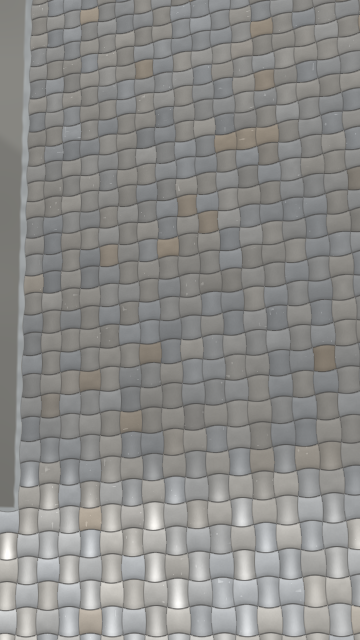
Give the GLSL for this texture, as a WebGL 2 fragment shader.

```glsl
#version 300 es
precision highp float;
// Woven stone mosaic seen at a slant, beside a plain wall with a pale grout strip.
// A perspective grid is bent by sine waves so that neighbouring tiles bulge and
// pinch in turn; each tile gets a hashed tint, rounded shading and worn flecks.
uniform vec2 u_resolution;
out vec4 fragColor;

#define ROW_HEIGHT 0.0228   // height of the topmost row
#define ROW_GROWTH 0.6      // growth of the rows toward the bottom
#define ROW_TILT 0.21       // climb of the rows to the right, fading downward
#define COLUMN_WIDTH 0.0245 // width of the first column at the top
#define BULGE vec2(0.05, 0.07) // bend of the upright and level sides
#define SEAM 0.005          // half width of the gap, in tiles
#define WALL_ROW 28.0       // row where the wall ends
#define GROUT_WIDTH 0.011
#define TINT_SPREAD 0.075
#define SHEEN 0.25

const float PI = 3.14159265;
const vec3 BEIGE = vec3(0.546, 0.537, 0.518);
const vec3 BLUE_GREY = vec3(0.522, 0.532, 0.540);
const vec3 TAN = vec3(0.555, 0.505, 0.440);
const vec3 SEAM_DARK = vec3(0.28, 0.275, 0.27);
const vec3 WALL = vec3(0.475, 0.472, 0.455);
const vec3 GROUT = vec3(0.62, 0.635, 0.64);

float hash(vec2 p) {
    vec3 h = fract(p.xyx * vec3(0.1031, 0.1030, 0.0973));
    h += dot(h, h.yzx + 33.33);
    return fract((h.x + h.y) * h.z);
}

float noise(vec2 p) {
    vec2 i = floor(p), f = fract(p);
    f = f * f * (3.0 - 2.0 * f);
    return mix(mix(hash(i), hash(i + vec2(1, 0)), f.x),
               mix(hash(i + vec2(0, 1)), hash(i + vec2(1, 1)), f.x), f.y);
}

float wallEdge(float y) { return 0.050 - 0.026 * y; }

// Column and row numbers at p; y runs downward from the top.
vec2 perspectiveGrid(vec2 p) {
    float d = p.x - wallEdge(p.y);
    float width = COLUMN_WIDTH + 0.0085 * p.y;
    float widen = 0.00032 - 0.00017 * p.y;
    float column = 2.0 * d / (width + sqrt(max(width * width + 4.0 * widen * d, 0.0)));
    float y = p.y + p.x * ROW_TILT * (1.0 - p.y);
    float row = (1.0 - exp(-ROW_GROWTH * y)) / (ROW_GROWTH * ROW_HEIGHT);
    return vec2(column, row + 0.2);
}

// Bends the grid lines so that tall and wide tiles alternate.
vec2 weave(vec2 g) {
    vec2 s = sin(PI * g), c = cos(PI * g);
    return g + BULGE * vec2(-s.y * c.x, s.x * c.y);
}

vec3 tileColor(vec2 q, vec2 aa, vec2 p) {
    vec2 id = floor(q), f = fract(q);
    float wide = mod(id.x + id.y, 2.0);
    float lit = smoothstep(0.66, 0.86, p.y);

    // Tint of the stone
    vec3 col = mix(BEIGE, BLUE_GREY, smoothstep(0.2, 0.9, hash(id + 41.0)));
    col = mix(col, TAN, 0.7 * smoothstep(0.91, 0.99, hash(id + 87.0)));
    col *= 1.0 + TINT_SPREAD * (hash(id + 13.0) + hash(id + 63.0) - 1.0);
    col *= 0.965 + 0.06 * smoothstep(0.4, 0.0, p.y) + 0.22 * lit;

    // Rounded faces: tall tiles curve across, wide tiles curve downward
    float tallShade = 0.92 + 0.09 * sin(PI * f.x) - 0.05 * (0.5 - f.x);
    float wideShade = 1.05 - 0.10 * f.y * f.y;
    col *= mix(tallShade, wideShade, wide);
    float gloss = mix(pow(sin(PI * f.x), 2.0) * (0.40 + 0.75 * f.y),
                      0.35 * (1.0 - f.y), wide);
    col += SHEEN * lit * gloss * (0.4 + hash(id + 5.0)) * mix(1.3, 0.7, p.x / 0.56);

    // Cloudy veins and small pale flecks
    vec2 grain = q * 6.0 + id * 7.0;
    col *= 0.975 + 0.05 * noise(grain * 0.5) + 0.02 * (noise(grain * 3.0) - 0.5);
    float worn = step(0.72, hash(id + 29.0));
    col += 0.10 * worn * smoothstep(0.88, 1.0, noise(grain + 50.0));

    // Lit upper rim, shadow at the lower rim, dark gap
    col += 0.02 * smoothstep(0.25, 0.08, f.y);
    col *= 1.0 - 0.09 * smoothstep(0.78, 1.0, f.y);
    vec2 edge = min(f, 1.0 - f);
    vec2 gap = 1.0 - smoothstep(vec2(SEAM), vec2(SEAM) + aa, edge);
    float crescent = mix(0.65, 0.38 + 0.27 * sin(PI * f.x), wide);
    return mix(col, SEAM_DARK, max(gap.x * 0.30, gap.y * crescent));
}

vec3 wallColor(vec2 p) {
    vec3 col = WALL * (1.0 + 0.05 * (noise(p * 9.0) - 0.5));
    float shadowLine = p.y - 0.235 - 0.7 * (p.x - 0.03);
    col *= 1.0 + 0.10 * smoothstep(0.012, -0.012, shadowLine);
    return col * (1.0 - 0.05 * smoothstep(0.55, 0.8, p.y));
}

void main() {
    vec2 p = vec2(gl_FragCoord.x, u_resolution.y - gl_FragCoord.y) / u_resolution.y;
    float pixel = 1.0 / u_resolution.y;
    vec2 q = weave(perspectiveGrid(p));
    vec2 aa = fwidth(q);

    // Wall and its grout strip
    float strip = p.x - wallEdge(p.y) + GROUT_WIDTH * (1.0 - 0.3 * p.y);
    strip = max(strip, p.y - 0.792) + 0.002 * (noise(p * 60.0) - 0.5);
    vec3 grout = GROUT * (0.93 + 0.12 * noise(p * 80.0));
    vec3 border = mix(wallColor(p), grout, smoothstep(-pixel, 2.0 * pixel, strip));

    // Tiles fill the right side and everything below the wall
    vec2 inside = smoothstep(-aa, aa, q - vec2(0.0, WALL_ROW));
    vec3 col = mix(border, tileColor(q, aa, p), max(inside.x, inside.y));
    fragColor = vec4(col, 1.0);
}
```
